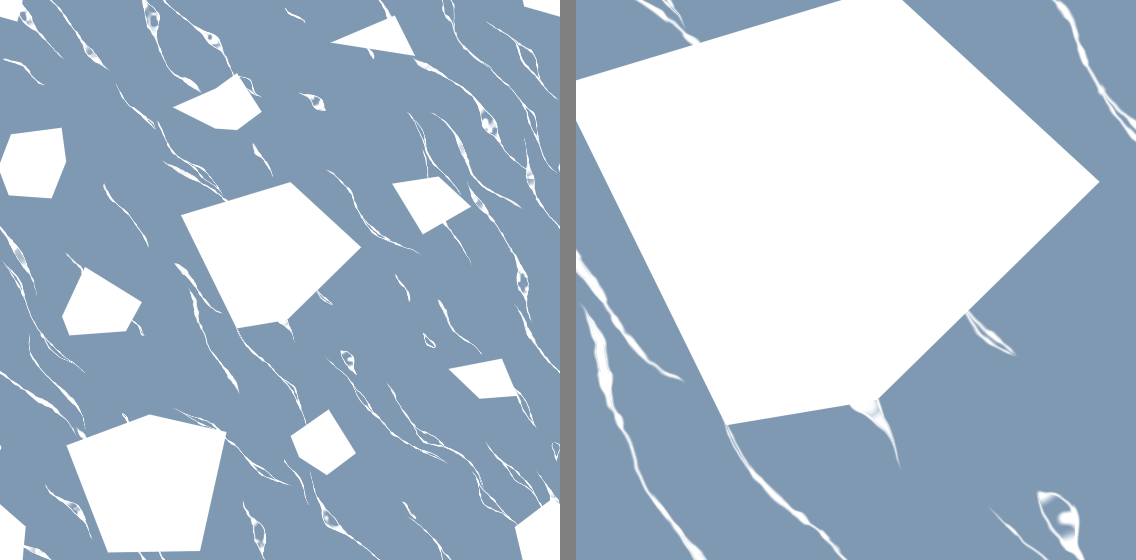
Left, the full canvas; right, a detail of the centre.
Reproduce this pattern procedurally as a WebGL 1 fragment shader.

```glsl
precision highp float;
// Flat slate ground with angular white shards over fine diagonal mineral veins.
// Shards are random polygons on a wrapped lattice; each vein is a pair of
// wandering threads that part into lenses. All offsets and noise wrap to tile.

uniform vec2 u_resolution;

const vec3 SLATE = vec3(0.50, 0.60, 0.70);
const vec3 CHALK = vec3(1.0);
const float TAU = 6.2831853;

const int SHARDS = 10;
const int MAX_CORNERS = 6;
const vec2 SHARD_START = vec2(0.48, 0.53);
const vec2 SHARD_STEP = vec2(-0.1, 0.3);
const float SHARD_JITTER = 0.05;
const vec2 SHARD_STRETCH = vec2(1.12, 0.88);
const vec2 LARGE_SIZE = vec2(0.165, 0.18);
const vec2 SMALL_SIZE = vec2(0.075, 0.105);

const int VEINS = 55;
const vec2 VEIN_STEP = vec2(1.0, 34.0) / 55.0;
const float VEIN_JITTER = 0.09;
const vec2 VEIN_ANGLE = vec2(-0.65, -1.15);
const vec2 VEIN_HALF_LENGTH = vec2(0.018, 0.165);
const float THREAD_WIDTH = 0.0016;
const float LENS_WIDTH = 0.014;
const float LENS_RATE = 40.0;
const float VEIN_SOFTNESS = 0.0011;

float hash(vec2 p) {
    vec3 q = fract(p.xyx * 0.1031);
    q += dot(q, q.yzx + 33.33);
    return fract((q.x + q.y) * q.z);
}

// Random value number k belonging to item id.
float pick(float id, float k) {
    return hash(vec2(id * 7.0 + 11.7, k * 3.7 + 5.3));
}

// Value noise that repeats after a whole number of cells.
float noise(vec2 uv, float period, float seed) {
    vec2 cell = floor(uv * period);
    vec2 f = fract(uv * period);
    f = f * f * (3.0 - 2.0 * f);
    vec2 a = mod(cell, period) + seed;
    vec2 b = mod(cell + 1.0, period) + seed;
    return mix(mix(hash(a), hash(vec2(b.x, a.y)), f.x),
               mix(hash(vec2(a.x, b.y)), hash(b), f.x), f.y);
}

vec2 noise2(vec2 uv, float period) {
    return vec2(noise(uv, period, 3.0), noise(uv, period, 271.0)) - 0.5;
}

// Shortest offset on the repeating tile.
vec2 wrapOffset(vec2 d) {
    return d - floor(d + 0.5);
}

vec2 corner(float id, float k, float count, float minRadius) {
    float angle = TAU * (k + 0.7 * pick(id, k) + pick(id, 30.0)) / count;
    float radius = mix(minRadius, 1.0, pick(id, k + 10.0));
    return radius * SHARD_STRETCH * vec2(cos(angle), sin(angle));
}

// Signed distance to one shard, negative inside.
float shard(vec2 uv, float id) {
    bool large = id < 0.5 || abs(id - 2.0) < 0.5;
    vec2 range = large ? LARGE_SIZE : SMALL_SIZE;
    float size = mix(range.x, range.y, pick(id, 40.0));
    float count = large ? 5.0 : floor(mix(3.4, 6.99, pick(id, 41.0)));
    float minRadius = large ? 0.75 : 0.45;
    vec2 jitter = SHARD_JITTER * (vec2(pick(id, 42.0), pick(id, 43.0)) - 0.5);
    vec2 p = wrapOffset(uv - SHARD_START - id * SHARD_STEP - jitter) / size;
    if (dot(p, p) > 2.0) return 1.0;

    vec2 previous = corner(id, count - 1.0, count, minRadius);
    float nearest = 100.0;
    float side = 1.0;
    for (int i = 0; i < MAX_CORNERS; i++) {
        if (float(i) > count - 0.5) break;
        vec2 current = corner(id, float(i), count, minRadius);
        vec2 edge = previous - current;
        vec2 w = p - current;
        vec2 gap = w - edge * clamp(dot(w, edge) / dot(edge, edge), 0.0, 1.0);
        nearest = min(nearest, dot(gap, gap));
        bvec3 crossing = bvec3(p.y >= current.y, p.y < previous.y, edge.x * w.y > edge.y * w.x);
        if (all(crossing) || all(not(crossing))) side = -side;
        previous = current;
    }
    return side * sqrt(nearest) * size;
}

// Coverage of one vein; mottle breaks up the filling of wide lenses.
float vein(vec2 uv, float id, float mottle) {
    vec2 jitter = VEIN_JITTER * (vec2(pick(id, 60.0), pick(id, 61.0)) - 0.5);
    vec2 d = wrapOffset(uv - id * VEIN_STEP - jitter);
    float angle = mix(VEIN_ANGLE.x, VEIN_ANGLE.y, pick(id, 62.0));
    vec2 dir = vec2(cos(angle), sin(angle));
    float halfLength = mix(VEIN_HALF_LENGTH.x, VEIN_HALF_LENGTH.y, pow(pick(id, 63.0), 1.4));
    float along = dot(d, dir) / halfLength;
    if (abs(along) >= 1.0) return 0.0;

    float taper = 1.0 - along * along;
    float bend = 0.09 * halfLength * sin(3.5 * along + TAU * pick(id, 64.0));
    float across = abs(dot(d, vec2(-dir.y, dir.x)) - bend);
    float wave = 0.5 + 0.5 * sin(LENS_RATE * halfLength * along + TAU * pick(id, 65.0));
    float lens = LENS_WIDTH * mix(0.2, 1.0, pick(id, 66.0)) * taper * pow(wave, 4.0);
    float width = THREAD_WIDTH * sqrt(taper) * mix(0.5, 1.3, mottle);
    float thread = 1.0 - smoothstep(-VEIN_SOFTNESS, VEIN_SOFTNESS, abs(across - lens) - width);
    float inside = 1.0 - smoothstep(-VEIN_SOFTNESS, VEIN_SOFTNESS, across - lens);
    float filling = max(mottle, 1.0 - smoothstep(0.003, 0.007, lens)) * step(0.45, pick(id, 67.0));
    return max(thread, inside * filling) * smoothstep(0.0, 0.2, taper);
}

void main() {
    vec2 uv = gl_FragCoord.xy / u_resolution;
    float pixel = 1.0 / min(u_resolution.x, u_resolution.y);

    // Veins wander at three scales.
    vec2 warped = uv + 0.03 * noise2(uv, 8.0) + 0.006 * noise2(uv, 32.0) + 0.0014 * noise2(uv, 160.0);
    float mottle = smoothstep(0.35, 0.75, noise(uv, 120.0, 57.0));
    float white = 0.0;
    for (int i = 0; i < VEINS; i++) white = max(white, vein(warped, float(i), mottle));

    // Crisp shards lie on top.
    float edge = 1.0;
    for (int i = 0; i < SHARDS; i++) edge = min(edge, shard(uv, float(i)));
    white = max(white, 1.0 - smoothstep(-0.7 * pixel, 0.7 * pixel, edge));

    gl_FragColor = vec4(mix(SLATE, CHALK, white), 1.0);
}
```
